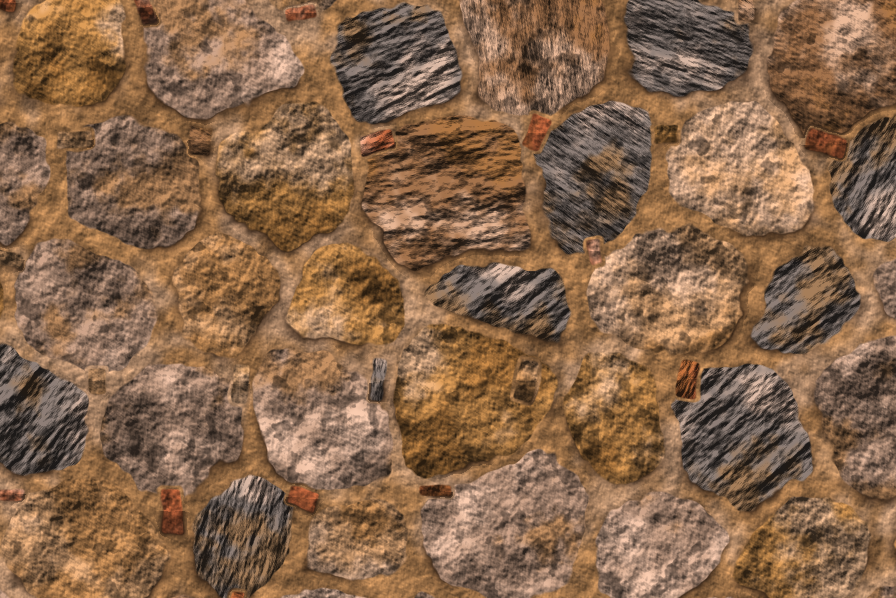
Write a Shadertoy shader that draws this texture.

```glsl
// Rubble stone wall: weighted Voronoi cells in staggered courses form rounded
// stones, small brick and stone chips fill the joints, sandy mortar lies between.
// Surfaces are shaded from fractal relief lit from the upper left.

const vec2 PITCH = vec2(0.25, 0.203);       // average stone spacing
const vec2 LIGHT = vec2(-0.5, 0.86);
const float CHIP_GAP = 0.006;

const vec3 OCHRE = vec3(0.58, 0.41, 0.23);
const vec3 TAN = vec3(0.64, 0.48, 0.34);
const vec3 GREY_BROWN = vec3(0.54, 0.43, 0.36);
const vec3 UMBER = vec3(0.43, 0.30, 0.20);
const vec3 SLATE = vec3(0.37, 0.33, 0.31);
const vec3 BRICK = vec3(0.53, 0.28, 0.17);
const vec3 PALE = vec3(0.74, 0.61, 0.53);
const vec3 RUST = vec3(0.50, 0.33, 0.16);
const vec3 SAND = vec3(0.61, 0.44, 0.28);
const vec3 SHADOW = vec3(0.17, 0.11, 0.07);

struct Body { float depth; float id; vec2 outward; };

float hash(vec2 p) {
    vec3 q = fract(p.xyx * 0.1031);
    q += dot(q, q.yzx + 33.33);
    return fract((q.x + q.y) * q.z);
}

float vary(float id, float k) { return hash(vec2(id * 917.0, k * 13.1)); }

vec2 rotate(vec2 p, float a) {
    float c = cos(a), s = sin(a);
    return vec2(c * p.x - s * p.y, s * p.x + c * p.y);
}

float noise(vec2 p) {
    vec2 i = floor(p), f = fract(p);
    f = f * f * (3.0 - 2.0 * f);
    return mix(mix(hash(i), hash(i + vec2(1, 0)), f.x),
               mix(hash(i + vec2(0, 1)), hash(i + vec2(1, 1)), f.x), f.y);
}

float fbm(vec2 p, int octaves) {
    float sum = 0.0, total = 0.0, amp = 1.0;
    for (int i = 0; i < octaves; i++) {
        sum += amp * noise(p);
        total += amp;
        amp *= 0.62;
        p = rotate(p, 0.65) * 2.03 + 17.3;
    }
    return sum / total;
}

// Staggered, jittered stone layout
vec2 cellAt(vec2 p, vec2 offset) {
    float row = floor(p.y / PITCH.y) + offset.y;
    return vec2(floor(p.x / PITCH.x - 0.5 * mod(row, 2.0)) + offset.x, row);
}

vec2 centreOf(vec2 cell) {
    vec2 jitter = vec2(hash(cell + 11.0), hash(cell + 47.0)) - 0.5;
    return (cell + vec2(0.5 * mod(cell.y, 2.0), 0.0) + 0.5 + jitter * vec2(0.5, 0.42)) * PITCH;
}

float weightedDistance(vec2 p, vec2 cell) {
    vec2 d = p - centreOf(cell);
    return dot(d, d) - 0.015 * (hash(cell + 71.0) - 0.5);
}

// Depth inside the nearest stone, with corners rounded by a soft minimum
Body findStone(vec2 p) {
    vec2 home = vec2(0.0);
    float best = 1000.0;
    for (int k = 0; k < 9; k++) {
        vec2 cell = cellAt(p, vec2(k % 3 - 1, k / 3 - 1));
        float d = weightedDistance(p, cell);
        if (d < best) { best = d; home = cell; }
    }
    float sum = 0.0;
    vec2 dir = vec2(0.0), centre = centreOf(home);
    for (int k = 0; k < 25; k++) {
        if (k == 12) continue;
        vec2 cell = home + vec2(k % 5 - 2, k / 5 - 2);
        vec2 across = centreOf(cell) - centre;
        float w = exp(-65.0 * (weightedDistance(p, cell) - best) / (2.0 * length(across)));
        sum += w;
        dir += w * normalize(across);
    }
    float inset = mix(0.006, 0.017, hash(home + 29.0));
    return Body(-log(sum) / 65.0 - inset, hash(home + 5.0), dir / sum);
}

// Small blocks wedged where three stones meet
Body findChip(vec2 p) {
    Body chip = Body(-1.0, 0.0, vec2(0.0));
    for (int k = 0; k < 9; k++) {
        vec2 cell = cellAt(p, vec2(k % 3 - 1, k / 3 - 1));
        if (hash(cell + 83.0) < 0.5) continue;
        vec2 upper = cell + vec2(mod(cell.y, 2.0), 1.0);
        vec2 joint = (centreOf(cell) + centreOf(cell + vec2(1, 0)) + centreOf(upper)) / 3.0;
        float id = hash(cell + 101.0);
        float angle = 1.57 * step(0.6, vary(id, 2.0)) + 0.7 * (vary(id, 3.0) - 0.5);
        vec2 size = vec2(mix(0.017, 0.037, vary(id, 4.0)), mix(0.009, 0.018, vary(id, 5.0)));
        vec2 q = abs(rotate(p - joint, angle)) - size + 0.005;
        float depth = 0.005 - length(max(q, 0.0)) - min(max(q.x, q.y), 0.0);
        if (depth > chip.depth) chip = Body(depth, id, vec2(0.0, sign(p.y - joint.y)));
    }
    return chip;
}

vec3 stoneColour(float h) {
    vec3 c = mix(OCHRE, TAN, step(0.27, h));
    c = mix(c, GREY_BROWN, step(0.52, h));
    c = mix(c, UMBER, step(0.78, h));
    return mix(c, SLATE, step(0.90, h));
}

// Relief grain; darker rock is layered along its own direction
float relief(vec2 p, float id) {
    float layered = smoothstep(0.75, 0.92, vary(id, 1.0));
    vec2 q = rotate(p, 3.0 * vary(id, 6.0)) * vec2(1.0, 1.0 + 2.5 * layered);
    return fbm(q * 11.0 + id * 50.0, 6);
}

vec3 rockSurface(vec2 p, Body rock, vec3 base) {
    float height = relief(p, rock.id);
    float slope = height - relief(p + LIGHT * 0.005, rock.id);
    float patches = fbm(p * 7.0 + rock.id * 90.0, 5);
    float pits = smoothstep(0.40, 0.27, fbm(p * 38.0 + rock.id * 20.0, 3));
    vec3 c = mix(base, PALE, 0.6 * smoothstep(0.50, 0.70, patches));
    c = mix(c, RUST, 0.5 * smoothstep(0.47, 0.32, patches));
    float rim = 1.0 - smoothstep(0.0, 0.03, rock.depth);
    float tone = 0.90 + 0.2 * vary(rock.id, 8.0) + 1.3 * (height - 0.5) + 6.0 * slope;
    tone *= (1.0 - 0.35 * pits) * (1.0 + rim * (0.16 * rock.outward.y - 0.06));
    return c * clamp(tone, 0.3, 1.5);
}

// Sandy joint, darkened in crevices below the stones
vec3 mortarSurface(vec2 p, Body stone) {
    float grain = fbm(p * 45.0, 4);
    float slope = grain - fbm((p + LIGHT * 0.004) * 45.0, 4);
    vec3 c = mix(SAND, PALE, 0.5 * smoothstep(0.5, 0.7, fbm(p * 6.0 + 40.0, 4)));
    c *= 1.0 + 0.9 * (grain - 0.5) + 1.0 * slope;
    float below = mix(0.25, 1.0, smoothstep(0.4, -0.6, stone.outward.y));
    float broken = smoothstep(0.36, 0.58, fbm(p * 9.0 + 7.0, 3));
    return mix(c, SHADOW, 0.9 * below * broken * exp(min(stone.depth, 0.0) / 0.007));
}

void mainImage(out vec4 fragColor, in vec2 fragCoord) {
    vec2 p = fragCoord / iResolution.y;
    float soft = 0.7 / iResolution.y + 0.0008;

    // Ragged outlines
    vec2 bend = vec2(fbm(p * 9.0 + 3.0, 4), fbm(p * 9.0 + 60.0, 4)) - 0.5;
    Body stone = findStone(p + 0.06 * bend);
    Body chip = findChip(p + 0.025 * bend);
    stone.depth = min(stone.depth, -chip.depth - CHIP_GAP);

    vec3 base = stoneColour(vary(stone.id, 1.0));
    Body rock = stone;
    if (chip.depth > stone.depth) {
        rock = chip;
        base = mix(stoneColour(vary(chip.id, 1.0)), BRICK, step(0.45, vary(chip.id, 7.0)));
    }
    vec3 colour = mix(mortarSurface(p, rock), rockSurface(p, rock, base),
                      smoothstep(-soft, soft, rock.depth));
    fragColor = vec4(clamp(colour, 0.0, 1.0), 1.0);
}
```
